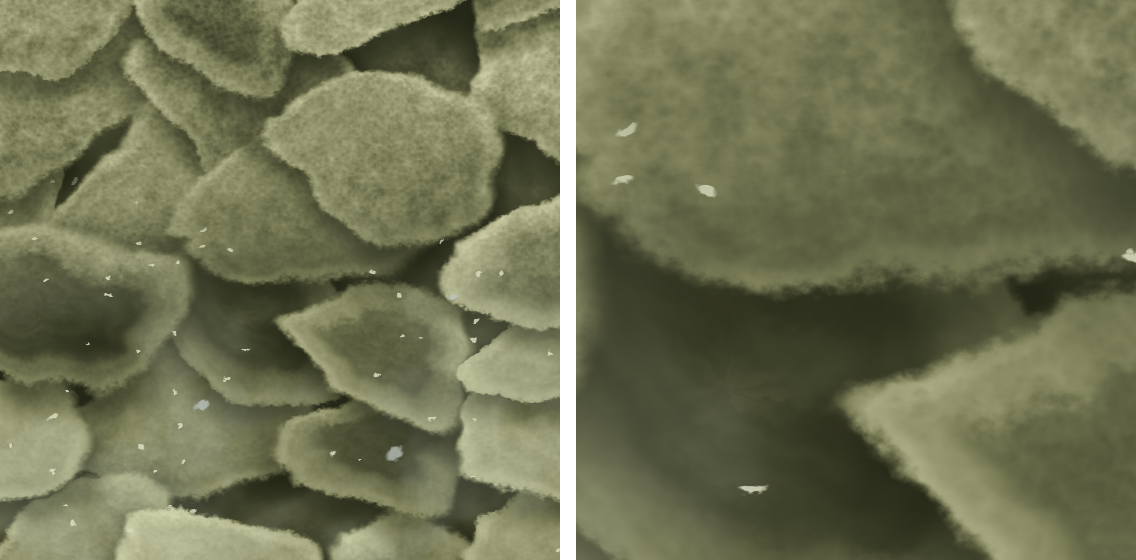
Left, the full canvas; right, a detail of the centre.
Give the GLSL for this texture, as a WebGL 1 fragment shader.

```glsl
precision highp float;
// A bed of silt-covered oyster shells in murky green water.
// Ragged ellipses are painted back to front, each casting a soft shadow;
// one tone value collects light, silt and pits, and is then tinted by a ramp.

#define SHELL_SIZE 0.18
#define SHELL_TONE 0.65
#define GAP_TONE 0.20
#define SHADOW_DEPTH 0.58
#define EDGE_SOFT 0.004
#define GRAIN_SCALE 95.0
#define DEEP vec3(0.12, 0.13, 0.07)
#define OLIVE vec3(0.48, 0.49, 0.34)
#define PALE vec3(0.80, 0.80, 0.65)
#define SILT_GREY vec3(0.54, 0.56, 0.45)

uniform vec2 u_resolution;

float hash(vec2 p) {
  vec3 q = fract(vec3(p.xyx) * 0.1031);
  q += dot(q, q.yzx + 33.33);
  return fract((q.x + q.y) * q.z);
}

vec2 hash2(vec2 p) {
  return vec2(hash(p), hash(p + 47.3));
}

float noise(vec2 p) {
  vec2 i = floor(p), f = fract(p);
  f = f * f * (3.0 - 2.0 * f);
  return mix(mix(hash(i), hash(i + vec2(1.0, 0.0)), f.x),
             mix(hash(i + vec2(0.0, 1.0)), hash(i + 1.0), f.x), f.y);
}

float fbm(vec2 p) {
  float sum = 0.0, amp = 0.5;
  for (int i = 0; i < 4; i++) {
    sum += amp * noise(p);
    p = mat2(1.6, 1.2, -1.2, 1.6) * p + 5.7;
    amp *= 0.5;
  }
  return sum / 0.9375;
}

// Distance to the nearest scattered point, for crumbly pits
float cellular(vec2 p) {
  vec2 cell = floor(p);
  float nearest = 2.0;
  for (int y = -1; y <= 1; y++)
    for (int x = -1; x <= 1; x++) {
      vec2 c = cell + vec2(float(x), float(y));
      nearest = min(nearest, length(c + hash2(c) - p));
    }
  return nearest;
}

// Signed distance to a tapered, bent shell whose rim is waved by layered sines
float shellDistance(vec2 p, float id) {
  float angle = (hash(vec2(id, 3.0)) - 0.5) * 1.7;
  float c = cos(angle), s = sin(angle);
  vec2 q = mat2(c, -s, s, c) * p;
  float len = SHELL_SIZE * mix(0.9, 1.45, hash(vec2(id, 5.0)));
  float wide = len * mix(0.48, 0.72, hash(vec2(id, 7.0)));
  q.y += (hash(vec2(id, 9.0)) - 0.5) * 2.4 * q.x * q.x;
  q /= vec2(len, wide * (1.0 + 0.3 * clamp(q.x / len, -1.0, 1.0)));
  float a = atan(q.y, q.x + 0.00001);
  float rim = 1.0 + 0.07 * sin(3.0 * a + id) + 0.045 * sin(5.0 * a + id * 2.3)
            + 0.02 * sin(11.0 * a + id * 4.1);
  return (length(q) - rim) * wide;
}

// Sparse bright flecks: one possible chip per cell
float flecks(vec2 uv, float scale, float chance, float radius) {
  vec2 p = uv * scale, cell = floor(p);
  vec2 q = fract(p) - 0.3 - 0.4 * hash2(cell + 11.0);
  q.x += 0.5 * q.y * (hash(cell + 23.0) - 0.5);
  float r = radius * mix(0.5, 1.0, hash(cell + 31.0));
  float chip = 1.0 - smoothstep(r * 0.5, r, length(q * vec2(0.8, 1.2)));
  return chip * step(hash(cell + 71.0), chance);
}

void main() {
  vec2 uv = gl_FragCoord.xy / u_resolution;
  float cloud = fbm(uv * 6.0 + 3.0);
  float silt = fbm(uv * 38.0);
  float fine = fbm(uv * vec2(130.0, 170.0));
  vec2 ragged = vec2(cloud, fbm(uv * 6.0 + 19.0)) - 0.5;
  vec2 p = uv + ragged * 0.07 + (vec2(silt, fine) - 0.5) * 0.012;
  float region = 0.36 * (abs(uv.y - 0.45) - 0.22);

  // Shells, in shuffled order over a jittered grid
  float tone = GAP_TONE + 0.4 * (cloud - 0.4) + 0.5 * region;
  for (int i = 0; i < 24; i++) {
    float id = mod(float(i) * 7.0 + 5.0, 24.0);
    vec2 slot = vec2(mod(id, 4.0), floor((id + 0.5) / 4.0));
    vec2 centre = (slot + 0.5 + 0.7 * (hash2(slot + 2.0) - 0.5)) / vec2(4.0, 6.0);
    vec2 local = p - (centre * 1.2 - 0.1);
    float d = shellDistance(local, id);
    float shadowDistance = shellDistance(local + vec2(-0.008, 0.022), id);
    tone *= 1.0 - SHADOW_DEPTH * (1.0 - smoothstep(-0.02, 0.05, shadowDistance));

    float body = SHELL_TONE + region + 0.3 * (hash(vec2(id, 13.0)) - 0.5);
    body += 0.9 * dot(local, vec2(-0.35, 0.8));
    body += 0.014 * sin(d * 210.0 + cloud * 9.0);
    float lip = (d + 0.009) / 0.010;
    body += 0.11 * exp(-lip * lip);
    float hollow = step(0.7, hash(vec2(id, 17.0)));
    body -= 0.27 * hollow * (1.0 - smoothstep(-0.065, -0.025, d));
    float soft = EDGE_SOFT * mix(0.6, 2.2, hash(vec2(id, 21.0)));
    tone = mix(tone, body, 1.0 - smoothstep(-soft, soft, d));
  }

  // Silt and pits, rougher towards the top
  float rough = mix(0.35, 1.0, smoothstep(0.4, 0.85, uv.y + ragged.x * 0.4));
  float pits = cellular(uv * GRAIN_SCALE + ragged * 6.0) - 0.45;
  float relief = 0.13 * pits + 0.34 * (silt - 0.5) + 0.22 * (fine - 0.5);
  tone += relief * rough * smoothstep(0.05, 0.5, tone) + 0.22 * (cloud - 0.5);
  tone = clamp(tone, 0.03, 1.0);

  // Tint, grey silt low down, then shell chips
  vec3 color = mix(DEEP, OLIVE, min(tone * 2.0, 1.0));
  color = mix(color, PALE, max(tone * 2.0 - 1.0, 0.0));
  float grey = smoothstep(0.45, 0.65, cloud) * (1.0 - smoothstep(0.2, 0.7, uv.y));
  color = mix(color, SILT_GREY * (0.4 + 1.1 * tone), 0.6 * grey);
  float low = 1.0 - smoothstep(0.5, 0.8, uv.y);
  color = mix(color, vec3(0.86, 0.87, 0.76), 0.85 * low * flecks(p, 26.0, 0.10, 0.17));
  color = mix(color, vec3(0.74, 0.78, 0.76), 0.75 * low * flecks(p, 9.0, 0.05, 0.17));
  gl_FragColor = vec4(color, 1.0);
}
```
